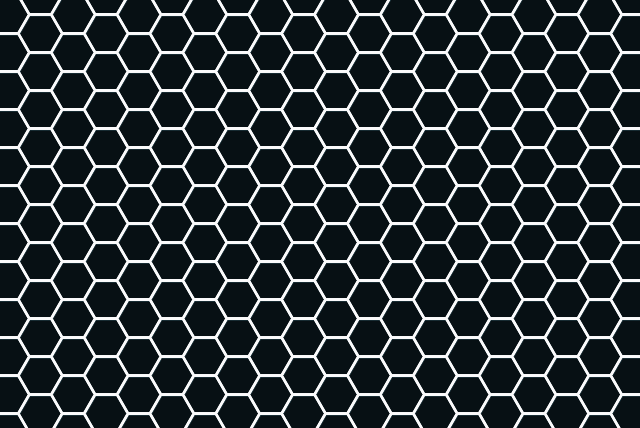
Give the GLSL for this pattern, as a WebGL 1 fragment shader.

```glsl
precision highp float;
// A net of white lines around dark, flat-topped regular hexagons.
// Two interleaved rectangular grids give the nearest cell centre; a hexagon
// distance draws the lines, and a shifted copy adds a thin teal inner rim.

uniform vec2 u_resolution;

const float CELLS_PER_WIDTH = 16.84;          // cell heights that fit the canvas width
const float LINE_WIDTH = 0.076;               // in cell heights
const vec2 GRID_PERIOD = vec2(1.7320508, 1.0);
const vec2 RIM_SHIFT = vec2(0.012, -0.02);    // rim shows on the upper left sides

const vec3 CELL_COLOR = vec3(0.027, 0.062, 0.080);
const vec3 RIM_COLOR = vec3(0.11, 0.20, 0.23);
const vec3 LINE_COLOR = vec3(0.985, 0.985, 0.99);

// Offset from the nearest cell centre.
vec2 hexLocal(vec2 p) {
  vec2 halfPeriod = 0.5 * GRID_PERIOD;
  vec2 a = mod(p + halfPeriod, GRID_PERIOD) - halfPeriod;
  vec2 b = mod(p, GRID_PERIOD) - halfPeriod;
  return dot(a, a) < dot(b, b) ? a : b;
}

// Distance inward from the sides of a flat-topped hexagon of height 1.
float hexInset(vec2 p) {
  p = abs(p);
  return 0.5 - max(p.y, dot(p, vec2(0.8660254, 0.5)));
}

// Coverage of a band of the given width along the sides.
float borderBand(float inset, float width, float pixel) {
  return 1.0 - smoothstep(width - 0.5 * pixel, width + 0.5 * pixel, inset);
}

void main() {
  // Centred coordinates, measured in cell heights.
  float scale = CELLS_PER_WIDTH / u_resolution.x;
  vec2 p = (gl_FragCoord.xy - 0.5 * u_resolution) * scale;

  // The canvas centre lies on the middle of a slanted side.
  vec2 local = hexLocal(p + 0.25 * GRID_PERIOD);

  float line = borderBand(hexInset(local), 0.5 * LINE_WIDTH, scale);
  float rim = borderBand(hexInset(local - RIM_SHIFT), 0.5 * LINE_WIDTH, scale);

  vec3 color = mix(CELL_COLOR, RIM_COLOR, rim);
  color = mix(color, LINE_COLOR, line);
  gl_FragColor = vec4(color, 1.0);
}
```
